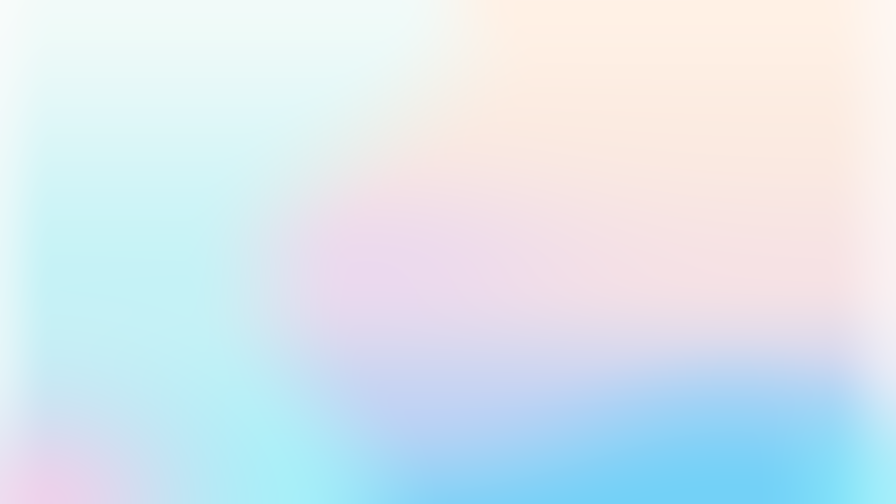
A Shadertoy shader for this background:

```glsl
// A soft pastel backdrop: a mint field on the left, peach and rose on the right,
// blue rising from below. Smooth vertical ramps meet along a curved, blurred
// border, then Gaussian glows and pale side margins are laid on top.

// Soft elliptical spot of light, 1 at its centre
float glow(vec2 p, vec2 centre, vec2 radius) {
    vec2 d = (p - centre) / radius;
    return exp(-dot(d, d));
}

// 1 below the start, easing down to 0 at the end
float fade(float start, float end, float v) {
    return 1.0 - smoothstep(start, end, v);
}

vec3 mintField(vec2 p) {
    vec3 c = mix(vec3(0.64, 0.945, 0.978), vec3(0.77, 0.95, 0.965), smoothstep(0.0, 0.4, p.y));
    return mix(c, vec3(0.95, 0.982, 0.975), smoothstep(0.4, 1.05, p.y));
}

vec3 warmField(vec2 p) {
    vec3 c = mix(vec3(0.965, 0.885, 0.895), vec3(0.985, 0.92, 0.88), smoothstep(0.42, 0.76, p.y));
    c = mix(c, vec3(1.0, 0.945, 0.9), smoothstep(0.7, 1.0, p.y));

    // Lilac haze near the border
    c = mix(c, vec3(0.92, 0.85, 0.935), 0.95 * glow(p, vec2(0.41, 0.45), vec2(0.23, 0.19)));

    // Periwinkle band, then the sky-blue swell beneath it
    c = mix(c, vec3(0.76, 0.825, 0.955), fade(0.17, 0.46, p.y));
    float lift = 0.13 * exp(-pow(abs(p.x - 0.82) / 0.22, 2.0));
    c = mix(c, vec3(0.45, 0.82, 0.97), fade(lift - 0.11, 0.21 + 1.1 * lift, p.y));

    // Cyan in the lower right corner
    return mix(c, vec3(0.55, 0.93, 0.98), 0.9 * smoothstep(0.84, 1.0, p.x) * fade(0.0, 0.3, p.y));
}

void mainImage(out vec4 fragColor, in vec2 fragCoord) {
    vec2 p = fragCoord / iResolution.xy;

    // Curved border between the fields, widest in the upper middle
    float border = 0.30 + 0.21 * smoothstep(0.5, 0.95, p.y) + 0.11 * fade(0.0, 0.4, p.y);
    float blur = 0.095 + 0.05 * exp(-pow(abs(p.y - 0.74) / 0.13, 2.0))
               - 0.03 * smoothstep(0.85, 1.0, p.y);
    vec3 colour = mix(mintField(p), warmField(p), smoothstep(border - blur, border + blur, p.x));

    // Pink glow in the lower left corner
    colour = mix(colour, vec3(0.93, 0.82, 0.92), glow(p, vec2(0.04, 0.0), vec2(0.17, 0.22)));

    // Pale margins at both sides, weaker towards the bottom
    float margin = 0.6 * fade(-0.01, 0.06, p.x) + 0.6 * smoothstep(0.92, 1.01, p.x);
    margin *= mix(0.4, 1.0, smoothstep(0.0, 0.3, p.y));
    colour = mix(colour, vec3(0.99, 0.985, 0.985), margin);

    fragColor = vec4(colour, 1.0);
}
```
